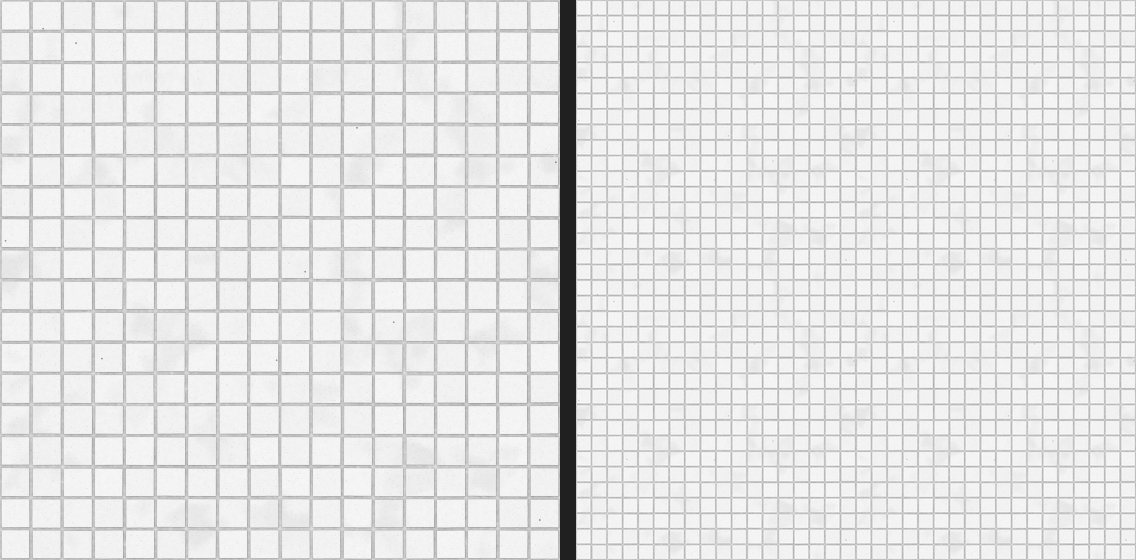
Left: one tile. Right: repeated 2 by 2.
A WebGL 2 fragment shader for this texture:

```glsl
#version 300 es
precision highp float;

uniform vec2 u_resolution;
out vec4 fragColor;

vec2 hash2(vec2 p) {
    vec3 q = fract(p.xyx * vec3(0.1031, 0.1030, 0.0973));
    q += dot(q, q.yzx + 33.33);
    return fract((q.xx + q.yz) * q.zy);
}

// Slope of one lattice corner, wrapped to the period
float corner(vec2 cell, vec2 offset, vec2 f, float period) {
    float angle = 6.2832 * hash2(mod(cell + offset, period) + period).x;
    return dot(vec2(cos(angle), sin(angle)), f - offset);
}

// Gradient noise that repeats once across the canvas
float gradientNoise(vec2 uv, float period) {
    vec2 p = uv * period;
    vec2 cell = floor(p), f = fract(p);
    vec2 u = f * f * f * (f * (f * 6.0 - 15.0) + 10.0);
    float low = mix(corner(cell, vec2(0, 0), f, period), corner(cell, vec2(1, 0), f, period), u.x);
    float high = mix(corner(cell, vec2(0, 1), f, period), corner(cell, vec2(1, 1), f, period), u.x);
    return mix(low, high, u.y);
}

float boxDistance(vec2 p, vec2 halfSize, float radius) {
    vec2 q = abs(p) - halfSize + radius;
    return length(max(q, 0.0)) + min(max(q.x, q.y), 0.0) - radius;
}

void main() {
    const float tiles = 18.0;
    vec2 uv = gl_FragCoord.xy / u_resolution;
    vec2 id = mod(floor(uv * tiles), tiles);
    vec2 p = fract(uv * tiles) - 0.5;
    float pixel = tiles / min(u_resolution.x, u_resolution.y);

    vec2 place = hash2(id + 3.0) - 0.5;
    vec2 size = hash2(id + 41.0) - 0.5;
    vec2 tone = hash2(id + 87.0);

    float cloud = gradientNoise(uv, 9.0) + 0.5 * gradientNoise(uv, 27.0);
    float grain = gradientNoise(uv, 110.0);
    float speckle = gradientNoise(uv, 216.0);

    // Hand-laid tile: slightly shifted, turned and uneven
    vec2 q = p - place * 0.016;
    q += vec2(-q.y, q.x) * (tone.y - 0.5) * 0.016;
    float d = boxDistance(q, 0.447 + size * 0.012, 0.018) + grain * 0.006;

    // Grout: shaded beside the tiles, paler along the middle and at crossings
    float shadowSide = smoothstep(-0.2, 0.2, q.x - q.y);
    float grout = mix(0.74 - 0.07 * shadowSide, 0.775, smoothstep(0.005, 0.05, d));
    float crossing = smoothstep(0.40, 0.48, min(abs(p.x), abs(p.y)));
    grout += 0.05 * crossing + 0.045 * cloud + 0.05 * grain + 0.04 * speckle;
    grout += 0.10 * smoothstep(0.35, 0.6, gradientNoise(uv, 54.0));

    // Glaze: faint clouding, tile-to-tile tone and fine grey flecks
    float glaze = 0.953 + 0.012 * (tone.x - 0.5);
    glaze -= 0.045 * smoothstep(0.05, 0.5, cloud) * tone.y;
    glaze += 0.010 * grain + 0.020 * speckle;
    glaze -= 0.05 * smoothstep(0.25, 0.55, speckle);
    glaze -= 0.035 * smoothstep(-0.025, 0.0, d);

    // A rare small pit in the surface
    vec2 pitCentre = (hash2(id + 151.0) - 0.5) * 0.85;
    float pit = 1.0 - smoothstep(0.012, 0.012 + pixel, length(p - pitCentre));
    glaze -= 0.35 * pit * step(0.975, hash2(id + 203.0).x);

    float tileMask = 1.0 - smoothstep(-0.5 * pixel, 0.5 * pixel, d);
    fragColor = vec4(vec3(mix(grout, glaze, tileMask)), 1.0);
}
```
